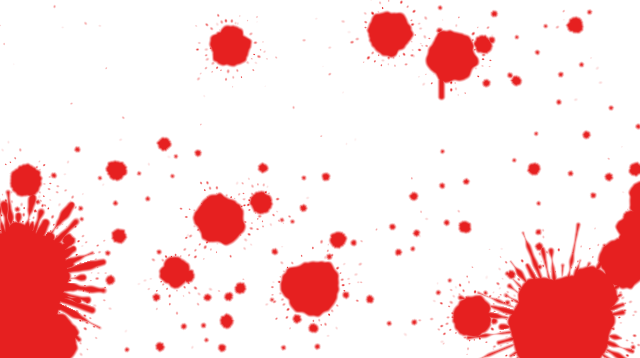
This background is drawn by a WebGL 1 fragment shader. Its source:

```glsl
precision highp float;

uniform vec2 u_resolution;

#define PAPER vec3(1.0)
#define INK vec3(0.902, 0.125, 0.125)
#define EDGE 0.0055
#define WOBBLE 0.22
#define FLECK_CELL 0.02
#define FLECK_CHANCE 0.6
#define SPRAY_REACH 0.085
#define DROP_CHANCE 0.34
#define TAU 6.2831853

float hash(vec2 p) {
  return fract(sin(dot(p, vec2(127.1, 311.7))) * 43758.5453);
}

vec2 hash2(vec2 p) {
  return vec2(hash(p), hash(p + 17.3));
}

float noise(vec2 p) {
  vec2 i = floor(p), f = fract(p);
  f = f * f * (3.0 - 2.0 * f);
  return mix(mix(hash(i), hash(i + vec2(1.0, 0.0)), f.x),
             mix(hash(i + vec2(0.0, 1.0)), hash(i + 1.0), f.x), f.y);
}

float coverage(float d) {
  return 1.0 - smoothstep(-EDGE, EDGE, d);
}

// Disc with an uneven rim
float blot(vec2 p, vec2 center, float radius) {
  vec2 q = p - center;
  float len = length(q) + 1e-5;
  vec2 dir = q / len;
  float rim = noise(dir * 2.2 + center * 41.0) - 0.5;
  rim += 0.45 * (noise(dir * 5.5 + center * 73.0) - 0.5);
  return len - radius * (1.0 + WOBBLE * rim);
}

// Fine flecks on a jittered polar grid, thinning outwards
float spray(vec2 p, vec2 center, float radius, float reach) {
  vec2 q = p - center;
  float len = length(q);
  float sectors = floor(TAU * (radius + 0.4 * reach) / FLECK_CELL);
  vec2 polar = vec2(atan(q.y, q.x) / TAU * sectors, len / FLECK_CELL);
  vec2 id = floor(polar);
  id.x = mod(id.x, sectors);
  vec2 seed = id + floor(center * 97.0);
  float fade = 1.0 - smoothstep(radius, radius + reach, (id.y + 0.5) * FLECK_CELL);
  vec2 offset = fract(polar) - 0.5 - 0.4 * (hash2(seed) - 0.5);
  offset *= vec2(TAU * len / sectors, FLECK_CELL * 0.75);
  float size = mix(0.003, 0.0062, hash(seed + 5.1));
  float strength = mix(0.15, 1.1, hash(seed + 9.7)) * (0.4 + 0.6 * fade);
  float present = step(hash(seed + 3.3), FLECK_CHANCE * fade);
  return present * strength * (1.0 - smoothstep(0.0, size, length(offset)));
}

// Radial streaks that swell, break and end at random lengths
float streaks(vec2 p, vec2 center, float radius, float reach, float count, float width) {
  vec2 q = p - center;
  float len = length(q);
  float turn = atan(q.y, q.x) / TAU * count;
  float id = mod(floor(turn), count);
  vec2 seed = vec2(id, count);
  float across = (fract(turn) - 0.5 - 0.3 * (hash(seed) - 0.5)) * TAU * len / count;
  float tip = radius + reach * hash(seed + 2.7);
  float swell = 1.7 * noise(vec2(len * 38.0, id * 7.0)) - 0.15;
  return length(vec2(across, max(len - tip, 0.0))) - width * swell;
}

// Loose drops, kept out of the open upper area
float drops(vec2 p, float cell, float smallest, float largest, float chance) {
  vec2 id = floor(p / cell);
  vec2 seed = id + floor(cell * 900.0);
  vec2 middle = (id + 0.5) * cell;
  float zone = max(1.0 - smoothstep(0.45, 0.7, middle.y), smoothstep(1.12, 1.3, middle.x));
  float size = hash(seed + 4.1);
  float radius = mix(smallest, largest, size * size);
  vec2 center = middle + (hash2(seed) - 0.5) * (cell - 2.0 * (radius + EDGE));
  float d = blot(p, center, radius);
  return hash(seed + 8.9) < chance * zone ? d : 1.0;
}

// Round blot with its halo of flecks
float splat(vec2 p, vec2 center, float radius) {
  return max(coverage(blot(p, center, radius)), spray(p, center, radius, SPRAY_REACH));
}

void main() {
  vec2 p = gl_FragCoord.xy / u_resolution.y;
  p.x *= 1.79 * u_resolution.y / u_resolution.x;

  // Corner masses
  vec2 left = vec2(0.045, 0.21), right = vec2(1.565, 0.09);
  float d = min(blot(p, left, 0.155), blot(p, vec2(0.14, 0.05), 0.08));
  d = min(d, blot(p, vec2(0.0, 0.05), 0.11));
  d = min(d, blot(p, right, 0.145));
  for (int i = 0; i < 4; i++) {
    float t = float(i) / 3.0;
    vec2 along = vec2(mix(1.65, 1.82, sqrt(t)), mix(0.18, 0.44, t));
    d = min(d, blot(p, along, mix(0.075, 0.06, t)));
  }
  d = min(d, streaks(p, left, 0.15, 0.13, 43.0, 0.0085));
  d = min(d, streaks(p, left, 0.14, 0.1, 31.0, 0.011));
  d = min(d, streaks(p, right, 0.14, 0.15, 47.0, 0.0055));

  // Drip and loose drops
  vec2 drip = p - vec2(1.235, 0.73);
  d = min(d, length(vec2(drip.x, drip.y - clamp(drip.y, 0.0, 0.08))) - 0.008);
  d = min(d, drops(p, 0.14, 0.012, 0.03, DROP_CHANCE));
  d = min(d, drops(p, 0.067, 0.004, 0.012, DROP_CHANCE));
  float ink = coverage(d);

  // Main splats
  ink = max(ink, splat(p, vec2(0.643, 0.871), 0.056));
  ink = max(ink, splat(p, vec2(1.089, 0.907), 0.061));
  ink = max(ink, splat(p, vec2(1.264, 0.841), 0.073));
  ink = max(ink, splat(p, vec2(0.072, 0.495), 0.045));
  ink = max(ink, splat(p, vec2(0.614, 0.388), 0.069));
  ink = max(ink, splat(p, vec2(0.729, 0.435), 0.031));
  ink = max(ink, splat(p, vec2(0.490, 0.238), 0.042));
  ink = max(ink, splat(p, vec2(0.871, 0.196), 0.080));
  ink = max(ink, splat(p, vec2(1.320, 0.119), 0.056));
  ink = max(ink, spray(p, left, 0.2, 0.13));
  ink = max(ink, spray(p, right, 0.16, 0.16));

  gl_FragColor = vec4(mix(PAPER, INK, clamp(ink, 0.0, 1.0)), 1.0);
}
```
